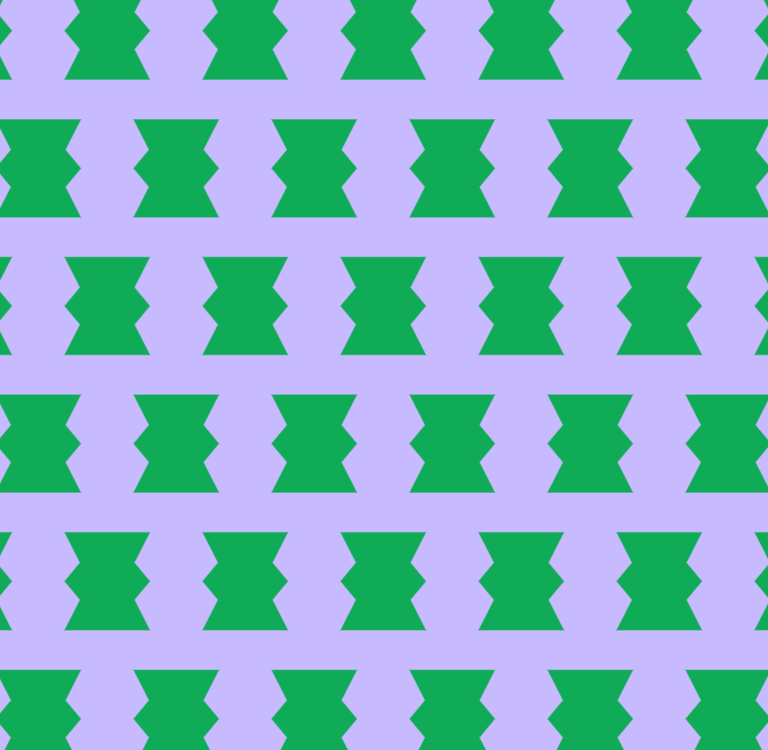
A WebGL 2 fragment shader for this pattern:

```glsl
#version 300 es
precision highp float;
// Green zigzag-sided blocks on lilac, in rows shifted by half a repeat.
// Each cell is folded into one quadrant, where the block is bounded by
// two slanted edges meeting in a notch and by a flat top.
uniform vec2 u_resolution;
out vec4 fragColor;

const vec3 LILAC = vec3(0.78, 0.73, 1.0);
const vec3 GREEN = vec3(0.06, 0.67, 0.34);

const vec2 REPEATS = vec2(5.565, 5.449);     // cells across and down
const vec2 FIRST_CENTER = vec2(0.777, 0.223); // from the top left, in cells
const vec2 CORNER = vec2(0.310, 0.356);      // half width and half height
const vec2 NOTCH = vec2(0.198, 0.135);       // inner point of the zigzag

// Signed distance to the line through a and b, positive on its right side
float edgeDistance(vec2 p, vec2 a, vec2 b) {
    vec2 along = normalize(b - a);
    return dot(p - a, vec2(along.y, -along.x));
}

// Signed distance to a block with a notch above and below its side tips
float zigzagBlock(vec2 p, vec2 corner, vec2 notch) {
    p = abs(p);
    float lower = edgeDistance(p, vec2(corner.x, 0.0), notch);
    float upper = edgeDistance(p, notch, corner);
    return max(min(lower, upper), p.y - corner.y);
}

// Position relative to the nearest center, odd rows moved by half a cell
vec2 brickCell(vec2 p) {
    float row = floor(p.y + 0.5);
    p.x -= 0.5 * mod(row, 2.0);
    return fract(p + 0.5) - 0.5;
}

void main() {
    vec2 uv = gl_FragCoord.xy / u_resolution;
    uv.y = 1.0 - uv.y;
    vec2 cell = brickCell(uv * REPEATS - FIRST_CENTER);

    // Edge softness of one pixel on either side
    float soft = REPEATS.x / u_resolution.x;
    float d = zigzagBlock(cell, CORNER, NOTCH);
    float fill = 1.0 - smoothstep(-soft, soft, d);

    fragColor = vec4(mix(LILAC, GREEN, fill), 1.0);
}
```
